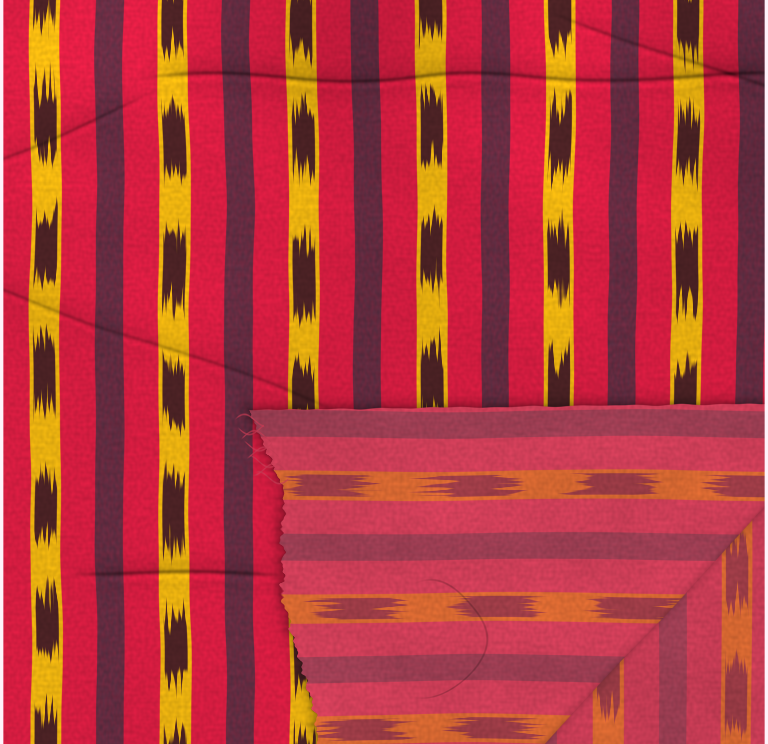
This texture is drawn by a WebGL 2 fragment shader. Its source:

```glsl
#version 300 es
precision highp float;
// Crimson striped cloth: plain dark bands alternate with yellow ikat bands.
// One weave function draws the face, the pale turned-over flap and its folded corner;
// gradient noise adds the dye bleed, sway, grain and rumples. Unit: canvas height.
uniform vec2 u_resolution;
out vec4 outColor;

const float PITCH = 0.1725;       // distance between ikat bands
const float BAND_HALF = 0.0187;   // half width of a plain dark band
const float IKAT_HALF = 0.0205;   // half width of an ikat band
const float INK_HALF = 0.0150;    // half width of the dyed core
const float DASH_PERIOD = 0.168;  // repeat of the dye along the band
const float DASH_HALF = 0.042;    // half length of a dark dash
const float BLEED = 0.045;        // raggedness of the dash ends
const float SELVEDGE = 0.0045;    // pale strip at both sides
const float FOLD_OFFSET = 1.217;  // position of the diagonal fold
const vec2 FOLD_NORMAL = vec2(0.734, 0.679);

const vec3 FACE_RED = vec3(0.83, 0.11, 0.25);
const vec3 FACE_BAND = vec3(0.37, 0.17, 0.25);
const vec3 FACE_YELLOW = vec3(0.91, 0.69, 0.06);
const vec3 FACE_INK = vec3(0.29, 0.13, 0.14);
const vec3 BACK_RED = vec3(0.80, 0.24, 0.34);
const vec3 BACK_BAND = vec3(0.60, 0.24, 0.32);
const vec3 BACK_ORANGE = vec3(0.83, 0.40, 0.19);
const vec3 BACK_INK = vec3(0.60, 0.23, 0.27);
const vec3 PAPER = vec3(1.0, 0.95, 0.98);

float soft;  // edge smoothing, about one pixel

vec2 gradientAt(vec2 cell) {
  vec3 h = fract(cell.xyx * vec3(0.1031, 0.1030, 0.0973));
  h += dot(h, h.yzx + 33.33);
  float a = 6.2832 * fract((h.x + h.y) * h.z);
  return vec2(cos(a), sin(a));
}

float noise(vec2 p) {
  vec2 i = floor(p), f = p - i;
  vec2 u = f * f * f * (f * (f * 6.0 - 15.0) + 10.0);
  vec2 e = vec2(0.0, 1.0);
  float a = dot(gradientAt(i), f);
  float b = dot(gradientAt(i + e.yx), f - e.yx);
  float c = dot(gradientAt(i + e.xy), f - e.xy);
  float d = dot(gradientAt(i + e.yy), f - e.yy);
  return mix(mix(a, b, u.x), mix(c, d, u.x), u.y);
}

float inside(float d) { return smoothstep(-soft, soft, d); }

// q.x runs across the stripes, q.y along them
vec3 weave(vec2 q, vec3 ground, vec3 band, vec3 dye, vec3 ink) {
  float column = floor(q.x / PITCH);
  float x = abs(q.x - (column + 0.5) * PITCH);
  float shift = 0.025 * max(cos(2.094 * column), 0.0);
  float along = q.y + shift + 0.03 * noise(vec2(column * 3.7 + 0.4, q.y * 4.0));
  float dash = abs(fract(along / DASH_PERIOD + 0.5) - 0.5) * DASH_PERIOD;
  dash += BLEED * noise(vec2(q.x * 260.0, q.y * 14.0)) + 0.012 * noise(q * vec2(70.0, 25.0));
  float inked = smoothstep(0.008, -0.008, dash - DASH_HALF) * inside(INK_HALF - x);
  float speckle = 0.16 * noise(q * vec2(230.0, 120.0));
  vec3 col = mix(ground, mix(band, ground, 0.04 + speckle), inside(BAND_HALF - 0.5 * PITCH + x));
  return mix(col, mix(dye, ink, inked), inside(IKAT_HALF - x));
}

// Dark line with a lit lower lip; d is the signed height below the crease
float crease(float d, float x, float from, float to) {
  float span = smoothstep(from, from + 0.08, x) * smoothstep(to, to - 0.08, x);
  float lip = d - 0.007;
  return span * (0.13 * exp(-lip * lip * 35000.0) - 0.30 * exp(-d * d * 120000.0)
    - 0.10 * exp(-d * d * 2500.0));
}

float thread(float d) { return smoothstep(0.0012 + soft, 0.0, abs(d)); }

void main() {
  soft = max(0.8 / u_resolution.y, 0.0008);
  vec2 p = gl_FragCoord.xy / u_resolution.y;
  float width = u_resolution.x / u_resolution.y;
  float x = p.x, t = 1.0 - p.y;  // t is measured down from the top
  vec2 s = vec2(x, t);

  // Face of the cloth, swaying and rumpled
  float sway = 0.010 * noise(s * vec2(1.5, 3.0) + 7.0) + 0.003 * noise(s * 9.0);
  vec3 col = weave(vec2(x + 0.0244 + sway, t - 0.024), FACE_RED, FACE_BAND, FACE_YELLOW, FACE_INK);
  float rumple = noise(vec2(x * 3.0 + t * 2.0, t * 8.0 - x * 2.0));
  float shade = 1.0 + 0.13 * rumple * smoothstep(0.8, 0.0, t) + 0.05 * noise(s * 3.0 + 4.0);
  float wave = 0.004 * sin(x * 17.0) + 0.006 * noise(s * 6.0);
  shade += crease(t - 0.103 - wave, x, 0.18, 1.08);
  shade += 0.6 * crease(t - 0.39 - 0.347 * x - wave, x, -0.08, 0.47);
  shade += crease(t - 0.768 - 0.012 * x - wave * 0.5, x, 0.08, 0.40);
  shade += 0.7 * crease(t - 0.215 + 0.45 * x - wave, x, -0.1, 0.22);
  shade += 0.7 * crease(t + 0.26 - 0.37 * x - wave, x, 0.72, 1.1);

  // Flap outline: frayed left side, nearly straight top
  float fray = 0.007 * noise(s * 60.0) + 0.006 * noise(s * vec2(20.0, 150.0));
  float left = 0.336 + 0.044 * smoothstep(0.54, 0.67, t) + 0.047 * smoothstep(0.78, 1.0, t);
  float top = 0.551 - 0.012 * (x - 0.336) + 0.003 * noise(s * vec2(30.0, 9.0));
  float flap = min(x - left + fray, t - top);
  shade -= 0.35 * exp(-max(-flap, 0.0) * 130.0);
  col *= shade;

  // Back of the cloth: stripes across, then upright past the diagonal fold
  float fold = dot(s, FOLD_NORMAL) - FOLD_OFFSET + 0.004 * noise(s * 7.0);
  float ripple = 0.006 * noise(s * vec2(4.0, 2.0) + 2.0);
  vec2 across = vec2((t - 0.652 + ripple) * 1.05 + 0.5 * PITCH, (x - 0.484) * 0.9);
  vec2 upright = vec2(x - 0.816 + ripple + 0.5 * PITCH, t - 0.77);
  vec3 back = weave(across, BACK_RED, BACK_BAND, BACK_ORANGE, BACK_INK);
  vec3 corner = weave(upright, BACK_RED * 0.97, BACK_BAND, BACK_ORANGE, BACK_INK);
  back = mix(back, corner, inside(fold)) * (1.0 - 0.16 * exp(-abs(fold) * 220.0));
  back *= 1.0 + 0.07 * noise(s * vec2(4.0, 9.0)) + 0.04 * noise(s * 16.0);
  float loose = length(s - vec2(0.575, 0.86)) - 0.078 - 0.02 * noise(s * 9.0);
  back *= 1.0 - 0.2 * thread(loose) * smoothstep(0.55, 0.60, x) * inside(-fold);
  col = mix(col, back, inside(flap));

  // Loose threads at the frayed corner
  for (int i = 0; i < 8; i++) {
    float k = float(i);
    float curl = t - 0.565 - 0.011 * k - 0.008 * sin(x * 110.0 + k * 2.4);
    float reach = smoothstep(0.0, 0.006, x - 0.315 - 0.004 * k) * inside(left + 0.012 - x);
    col = mix(col, BACK_RED * 0.95, 0.7 * thread(curl) * reach);
  }

  // Woven grain and the pale side strips
  col *= 1.0 + 0.09 * noise(s * vec2(190.0, 150.0)) + 0.05 * noise(s * vec2(40.0, 210.0));
  col = mix(PAPER, col, inside(min(x, width - x) - SELVEDGE));
  outColor = vec4(clamp(col, 0.0, 1.0), 1.0);
}
```
